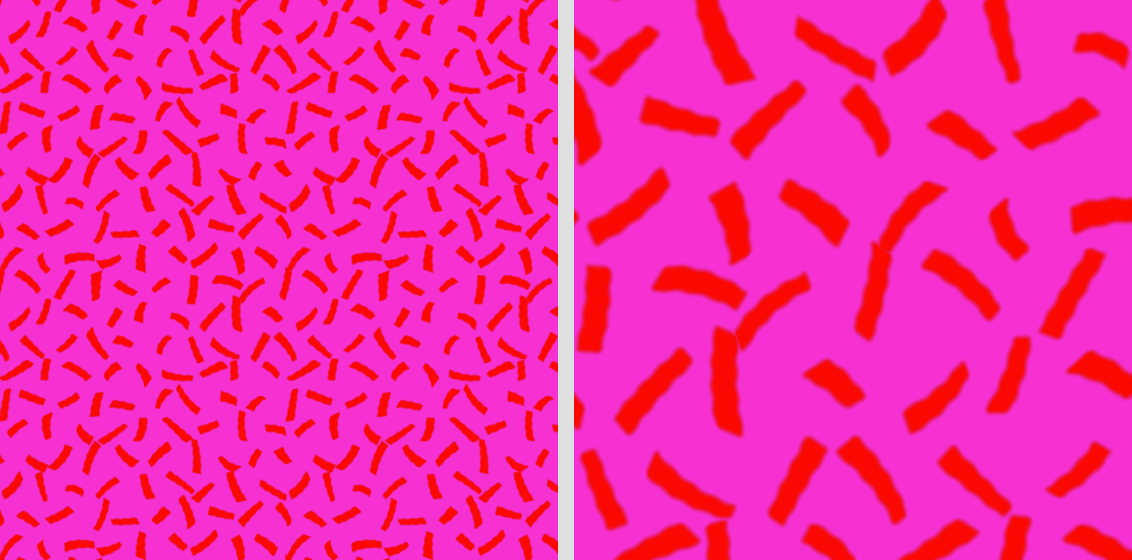
Left, the full canvas; right, a detail of the centre.
This pattern is drawn by a WebGL 1 fragment shader. Its source:

```glsl
precision highp float;
// Short red brush dabs strewn over hot magenta, in a tile that repeats.
// Dabs sit on a jittered brick lattice; three direction classes keep
// neighbours apart, and each dab is a bent, tapered, rounded box.

uniform vec2 u_resolution;

const vec2 TILE_CELLS = vec2(9.0, 10.0);
const float TILE_SIZE = 0.513;

// Sineless hash: four values in 0..1 per cell
vec4 hash4(vec2 cell, float seed) {
  vec4 h = fract(vec4(cell.xyxy + seed) * vec4(0.1031, 0.1030, 0.0973, 0.1099));
  h += dot(h, h.wzxy + 33.33);
  return fract((h.xxyz + h.yzzw) * h.zywx);
}

// Signed distance to a dab centred at the origin and lying along x
float dabDistance(vec2 q, float halfLength, float halfWidth, vec4 shape) {
  float along = clamp(q.x / halfLength, -1.0, 1.0);
  q.y -= 0.009 * (shape.x - 0.5) * (1.0 - along * along);
  q.y += 0.0005 * sin(q.x * 420.0 + shape.w * 6.28);
  q.x += 0.9 * (shape.y - 0.5) * q.y;
  halfWidth *= 1.0 + 0.6 * (shape.z - 0.5) * along;
  float corner = 0.0028;
  vec2 d = abs(q) - vec2(halfLength, halfWidth) + corner;
  return length(max(d, 0.0)) + min(max(d.x, d.y), 0.0) - corner;
}

// Distance to the nearest dab
float dabField(vec2 p) {
  vec2 cellSize = TILE_SIZE / TILE_CELLS;
  vec2 grid = p / cellSize;
  float nearest = 1.0;
  for (int j = -1; j <= 1; j++) {
    float row = floor(grid.y) + float(j);
    float shift = 0.5 * mod(row, 2.0);
    for (int i = -1; i <= 1; i++) {
      float column = floor(grid.x - shift) + float(i);
      vec2 cell = mod(vec2(column, row), TILE_CELLS);
      vec4 place = hash4(cell, 7.3);
      vec4 shape = hash4(cell, 41.7);

      vec2 centre = vec2(column + shift, row) + 0.5 + 0.36 * (place.xy - 0.5);
      vec2 q = p - centre * cellSize;

      // Direction class differs from all six neighbours; favour diagonals
      float kind = mod(cell.x - floor(cell.y * 0.5) - cell.y, 3.0);
      float angle = radians(42.0 + 58.0 * kind + 54.0 * (place.z - 0.5));
      angle += 0.1 * sin(4.0 * angle);
      float c = cos(angle), s = sin(angle);
      q = vec2(c * q.x + s * q.y, c * q.y - s * q.x);

      float halfLength = mix(0.0155, 0.0305, place.w);
      float halfWidth = mix(0.0054, 0.0081, fract(shape.w * 7.0 + place.x));
      nearest = min(nearest, dabDistance(q, halfLength, halfWidth, shape));
    }
  }
  return nearest;
}

void main() {
  vec2 p = gl_FragCoord.xy / u_resolution.y;
  float softness = max(0.0023, 0.7 / u_resolution.y);
  float paint = 1.0 - smoothstep(-softness, softness, dabField(p));

  vec3 magenta = vec3(0.965, 0.19, 0.82);
  vec3 red = vec3(0.975, 0.035, 0.005);
  vec3 color = mix(magenta, red, paint);
  color.r -= 0.15 * paint * (1.0 - paint); // slightly darker rims
  gl_FragColor = vec4(color, 1.0);
}
```
